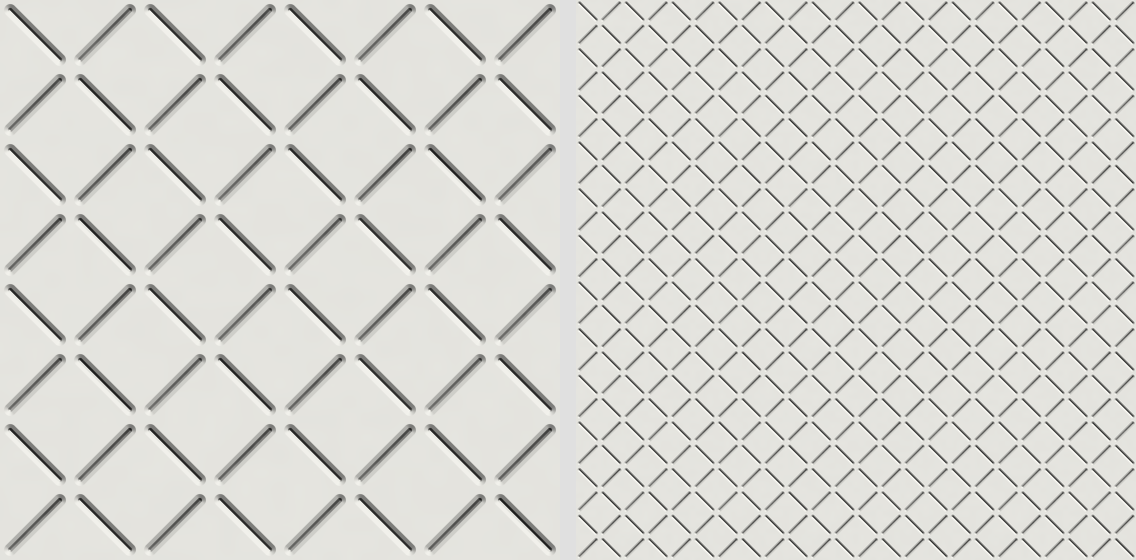
Left: one tile. Right: repeated 3 by 3.
A Shadertoy shader for this pattern:

```glsl
float hash(vec2 p) {
    return fract(sin(dot(p, vec2(127.1, 311.7))) * 43758.5453);
}

// Value noise that wraps after a whole number of cells
float wrapNoise(vec2 p, float period) {
    vec2 i = floor(p), f = fract(p);
    f = f * f * (3.0 - 2.0 * f);
    vec2 a = mod(i, period), b = mod(i + 1.0, period);
    return mix(mix(hash(a), hash(vec2(b.x, a.y)), f.x),
               mix(hash(vec2(a.x, b.y)), hash(b), f.x), f.y);
}

void mainImage(out vec4 fragColor, in vec2 fragCoord) {
    const float REPEATS = 8.0;
    vec2 uv = fragCoord / iResolution.xy;
    float aa = REPEATS / min(iResolution.x, iResolution.y);
    vec2 cell = floor(uv * REPEATS);
    vec2 p = fract(uv * REPEATS) - 0.5;

    // Slots alternate between the two diagonals like a checkerboard
    float lean = mod(cell.x + cell.y, 2.0) < 0.5 ? 1.0 : -1.0;
    vec2 axis = vec2(lean, 1.0) * 0.70711;
    float along = clamp(dot(p, axis), -0.5, 0.5);
    vec2 offset = p - axis * along;
    float dist = length(offset);

    // Facing: 1 on the shaded wall, -1 on the lit one
    float facing = dot(offset, vec2(0.5, 0.866)) / max(dist, aa * 0.7);
    float shade = max(facing, 0.0), lit = max(-facing, 0.0);

    // Sloping wall around a steep, dark core
    float wall = 0.76 - 0.28 * shade + 0.19 * lit;
    float core = 0.42 - 0.28 * shade + 0.52 * lit;
    float streak = wrapNoise(uv * 96.0, 96.0) - 0.5;
    core += (0.06 * streak - 0.16 * along) * (1.0 - abs(facing));
    core += 0.06 * (hash(cell + 3.0) - 0.5);
    float tone = mix(core, wall, smoothstep(-0.7, 0.7, (dist - 0.033) / aa));

    // Faintly mottled sheet
    float mottle = wrapNoise(uv * 32.0, 32.0) - 0.5;
    vec3 sheet = vec3(0.895, 0.893, 0.873) + 0.008 * mottle;
    vec3 slot = tone * vec3(1.0, 0.998, 0.975);
    float inside = 1.0 - smoothstep(-0.7, 0.7, (dist - 0.088) / aa);
    fragColor = vec4(mix(sheet, slot, inside), 1.0);
}
```
